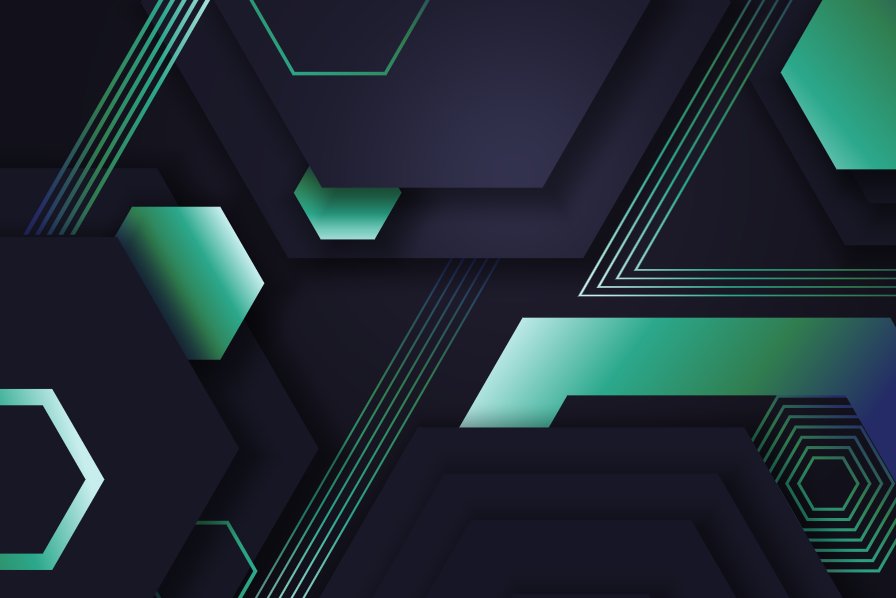
This background is drawn by a WebGL 1 fragment shader. Its source:

```glsl
precision highp float;
// Dark overlapping hexagonal panels with soft shadows, green gradient hexagons
// and thin slanted lines. Every shape is a flat-topped hexagon distance or a
// repeated line, painted back to front with one navy-green-teal-pale ramp.
uniform vec2 u_resolution;

const float SLOPE = 0.577;  // horizontal run of a 60 degree edge

// Antialiased coverage; the canvas is 5.12 units high
float fill(float d) {
  return clamp(0.5 - d * u_resolution.y / 5.12, 0.0, 1.0);
}

float stroke(float d, float halfWidth) {
  return fill(abs(d) - halfWidth);
}

// Flat-topped hexagon with the given apothem
float hexagon(vec2 q, float apothem) {
  q = abs(q);
  return max(q.y, q.x * 0.866 + q.y * 0.5) - apothem;
}

vec3 ramp(float t) {
  t = clamp(t, 0.0, 1.0) * 3.0;
  vec3 c = mix(vec3(0.14, 0.17, 0.40), vec3(0.19, 0.49, 0.31), min(t, 1.0));
  c = mix(c, vec3(0.17, 0.66, 0.55), clamp(t - 1.0, 0.0, 1.0));
  return mix(c, vec3(0.78, 0.93, 0.93), clamp(t - 2.0, 0.0, 1.0));
}

// Hexagonal panel with a soft shadow falling to the lower right
vec3 panel(vec3 below, vec2 q, float apothem, vec3 color) {
  float shade = 1.0 - smoothstep(-0.1, 0.3, hexagon(q - vec2(0.1, 0.07), apothem));
  return mix(below * (1.0 - 0.45 * shade), color, fill(hexagon(q, apothem)));
}

// Five parallel lines, repeated along u
float stripes(float u, float gap, float halfWidth) {
  float k = clamp(floor(u / gap + 0.5), 0.0, 4.0);
  return stroke((u - k * gap) * 0.866, halfWidth);
}

void main() {
  // Canvas units: 7.68 wide, 5.12 high, y running down from the top
  vec2 p = gl_FragCoord.xy / u_resolution;
  p = vec2(p.x, 1.0 - p.y) * vec2(7.68, 5.12);
  float slant = p.x + SLOPE * p.y;
  vec2 q = p - vec2(4.4, 1.5);
  float glow = exp(-0.6 * dot(q, q));

  // Backdrop and the central lines
  vec3 c = mix(vec3(0.125, 0.115, 0.18), vec3(0.07, 0.067, 0.105),
               smoothstep(0.0, 4.2, length(q)));
  c = mix(c, ramp((p.y - 2.2) * 0.3),
          stripes(slant - 5.148, 0.102, 0.009) * step(2.0, p.y));

  // Upper panels with a small hexagon between them
  c = panel(c, p - vec2(3.735, 0.02), 2.19,
            mix(vec3(0.10, 0.095, 0.155), vec3(0.18, 0.175, 0.275), glow));
  c = panel(c, p - vec2(2.98, 1.65), 0.40, ramp(0.4 + 1.15 * (p.y - 1.6)));
  c = panel(c, p - vec2(3.705, -0.03), 1.637,
            mix(vec3(0.105, 0.10, 0.165), vec3(0.20, 0.195, 0.305), glow));
  c = mix(c, ramp(0.7 - 0.22 * (p.x - 2.2) + 0.3 * (p.y - 0.64)),
          stroke(hexagon(p - vec2(2.91, -0.05), 0.68), 0.015));

  // Left panels, the slanted stripes and the hexagons tucked between them
  vec2 left = p - vec2(-0.04, 3.84);
  c = panel(c, left, 2.40, vec3(0.09, 0.087, 0.143));
  c = mix(c, ramp(0.65 - 0.36 * p.y + 0.7 * (slant - 1.38)),
          stripes(slant - 1.38, 0.1, 0.018) * fill(p.y - 2.01));
  c = panel(c, p - vec2(1.51, 2.425), 0.655,
            ramp(0.24 + 1.02 * (0.866 * p.x - 0.5 * p.y)));
  c = mix(c, ramp(0.2 + 0.6 * (p.x - 1.4)),
          stroke(hexagon(p - vec2(1.71, 4.89), 0.415), 0.016));
  c = panel(c, left, 1.81, vec3(0.092, 0.09, 0.147));
  c = mix(c, ramp(0.62 + 0.5 * p.x - 0.15 * (p.y - 4.1)),
          stroke(hexagon(p - vec2(0.0, 4.105), 0.705), 0.07));

  // Upper right panels and hexagon
  vec2 right = p - vec2(8.08, 0.65);
  c = panel(c, right, 1.45, vec3(0.092, 0.09, 0.145));
  c = panel(c, right, 1.09, vec3(0.085, 0.083, 0.135));
  c = panel(c, p - vec2(7.65, 0.62), 0.83,
            ramp(0.7 - 0.3 * (p.x - 6.7) + 0.25 * (p.y - 0.6)));

  // Nested corner lines
  q = p - vec2(4.97, 2.53);
  float corner = max(q.y, -0.62 * (q.x + SLOPE * q.y));
  float k = clamp(floor(-corner / 0.073 + 0.5), 0.0, 3.0);
  c = mix(c, ramp(1.05 - 0.3 * length(q)), stroke(corner + 0.073 * k, 0.007));

  // Concentric hexagon lines
  q = p - vec2(7.1, 4.14);
  float ring = hexagon(q, 0.22);
  k = clamp(floor(ring / 0.088 + 0.5), 0.0, 6.0);
  c = mix(c, ramp(0.4 - 0.4 * q.x + 0.5 * q.y), stroke(ring - 0.088 * k, 0.013));

  // Wide gradient band, bent like a hexagon
  q = p - vec2(6.055, 5.45);
  c = mix(c, ramp(1.0 - 0.27 * (p.x - 4.4) - 0.2 * (p.y - 2.72)),
          stroke(hexagon(q, 2.3975), 0.3325));

  // Nested lower panels
  for (int i = 0; i < 4; i++) {
    float n = float(i);
    float apothem = 2.425 - 0.395 * n - 0.08 * max(n - 2.0, 0.0) * 3.0;
    c = panel(c, p - vec2(4.98, 6.085), apothem, vec3(0.098, 0.094, 0.155) - 0.003 * n);
  }

  gl_FragColor = vec4(c, 1.0);
}
```
